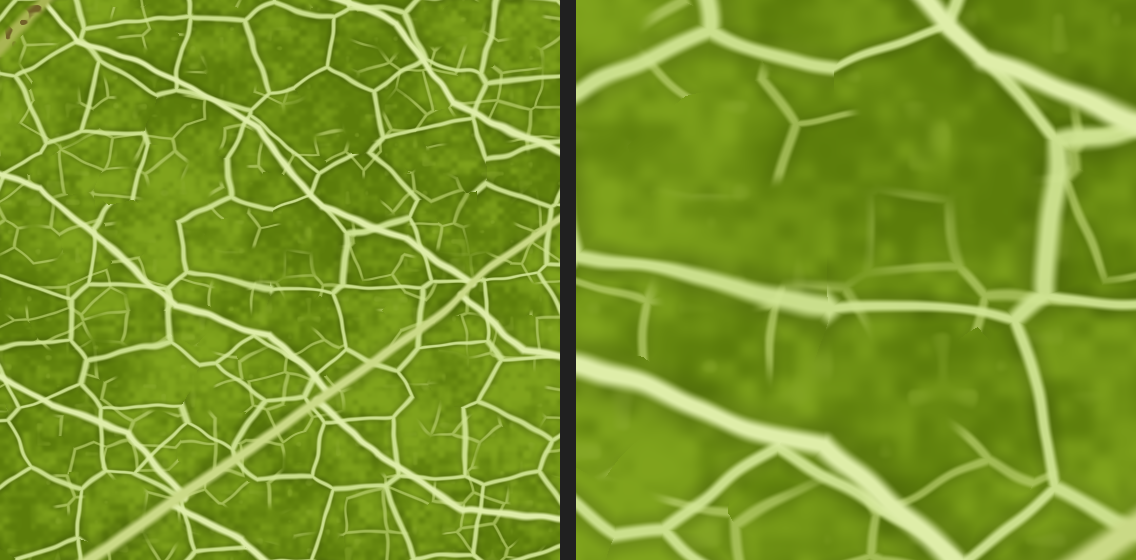
Left, the full canvas; right, a detail of the centre.
Reproduce this texture procedurally as a three.js fragment shader.

```glsl
// Backlit green leaf: pale midrib, zigzag side veins and a fine net of veinlets
varying vec2 vUv;

float hash(vec2 p) {
  return fract(sin(dot(p, vec2(127.1, 311.7))) * 43758.5453);
}

vec2 hash2(vec2 p) {
  return vec2(hash(p), hash(p + 37.3));
}

float noise(vec2 p) {
  vec2 i = floor(p), f = fract(p);
  f = f * f * (3.0 - 2.0 * f);
  return mix(mix(hash(i), hash(i + vec2(1, 0)), f.x),
             mix(hash(i + vec2(0, 1)), hash(i + vec2(1, 1)), f.x), f.y);
}

float segmentDistance(vec2 p, vec2 a, vec2 b) {
  vec2 ab = b - a;
  return length(p - a - ab * clamp(dot(p - a, ab) / dot(ab, ab), 0.0, 1.0));
}

// x: soft vein line, y: wide halo around it
vec2 vein(float d, float halfWidth) {
  return vec2(1.0 - smoothstep(halfWidth * 0.3, halfWidth * 1.55, d),
              1.0 - smoothstep(halfWidth, halfWidth * 4.0, d));
}

// Voronoi borders, each with its own width; a share of them is left out
vec2 veinNet(vec2 p, float scale, float thin, float thick, float dropped) {
  vec2 g = p * scale, cell = floor(g), nearest = vec2(0.0), id = cell;
  float best = 9.0;
  for (int j = -1; j <= 1; j++) {
    for (int i = -1; i <= 1; i++) {
      vec2 c = cell + vec2(i, j);
      vec2 r = c + 0.1 + 0.8 * hash2(c) - g;
      if (dot(r, r) < best) {
        best = dot(r, r);
        nearest = r;
        id = c;
      }
    }
  }
  vec2 net = vec2(0.0);
  for (int j = -2; j <= 2; j++) {
    for (int i = -2; i <= 2; i++) {
      vec2 c = cell + vec2(i, j);
      vec2 r = c + 0.1 + 0.8 * hash2(c) - g;
      vec2 between = r - nearest;
      if (dot(between, between) > 0.0001) {
        float d = dot(0.5 * (r + nearest), normalize(between)) / scale;
        float pick = hash(c + id + 5.7);
        net = max(net, vein(d, mix(thin, thick, pick)) * step(dropped, pick));
      }
    }
  }
  return net;
}

float midribHeight(float x) {
  return 0.7 * x - 0.113 + 0.025 * smoothstep(0.78, 0.88, x);
}

// Side veins leave the midrib on both sides and bend at each step
vec2 sideVeins(vec2 p) {
  vec2 veins = vec2(0.0);
  for (int i = 0; i < 8; i++) {
    float side = mod(float(i), 2.0), row = floor(float(i) / 2.0);
    float x = 0.325 + 0.26 * row - 0.02 * side;
    vec2 a = vec2(x, midribHeight(x));
    for (int j = 0; j < 6; j++) {
      float s = float(j);
      float angle = mix(2.55 + 0.32 * sin(s * 2.1 - 1.2 + row * 0.6),
                        -0.42 - 0.35 * sin(s * 1.7 + row), side);
      vec2 b = a + (0.14 + 0.05 * hash(vec2(s, row))) * vec2(cos(angle), sin(angle));
      veins = max(veins, vein(segmentDistance(p, a, b), 0.0068 - 0.0004 * s));
      a = b;
    }
  }
  return veins;
}

void main() {
  // Slight wander so that no vein runs quite straight
  vec2 p = vUv;
  p += 0.016 * (vec2(noise(vUv * 9.0), noise(vUv * 9.0 + 40.0)) - 0.5);
  p += 0.006 * (vec2(noise(vUv * 32.0), noise(vUv * 32.0 + 70.0)) - 0.5);

  // Mottled tissue
  float mottle = 0.35 * noise(vUv * 6.0) + 0.35 * noise(vUv * 24.0 + 9.0)
               + 0.3 * noise(vUv * 85.0);
  vec3 color = mix(vec3(0.36, 0.49, 0.04), vec3(0.50, 0.64, 0.11),
                   smoothstep(0.2, 0.8, mottle));
  float fleck = smoothstep(0.8, 0.98, noise(vUv * 58.0 + 20.0));
  color = mix(color, vec3(0.56, 0.68, 0.2), 0.4 * fleck);

  // Vein orders from fine to coarse
  vec2 q = p * vec2(0.86, 1.0);
  float broken = smoothstep(0.42, 0.62, noise(vUv * 17.0 + 3.0));
  vec2 twigs = veinNet(q + 3.4, 18.0, 0.0016, 0.0031, 0.3) * broken;
  vec2 net = veinNet(q + 1.7, 8.2, 0.0024, 0.0053, 0.1);
  vec2 sides = sideVeins(p);
  float ribDistance = abs(vUv.y - midribHeight(vUv.x) + 0.3 * (p.x - vUv.x)) * 0.82;
  vec2 rib = vein(ribDistance, mix(0.0125, 0.0065, vUv.x));

  // Dark rims beside the veins, then the pale veins
  color *= 1.0 - 0.13 * max(max(net.y, sides.y), max(rib.y, 0.5 * twigs.y));
  color = mix(color, vec3(0.72, 0.81, 0.42), 0.72 * twigs.x);
  color = mix(color, vec3(0.82, 0.90, 0.58), 0.93 * net.x);
  color = mix(color, vec3(0.87, 0.93, 0.66), sides.x);
  color = mix(color, vec3(0.79, 0.85, 0.52), rib.x);

  // Dull stalk with brown specks across the upper left corner
  float stalk = vein(abs(p.y - 0.92 - 0.95 * p.x) * 0.72, 0.013).x;
  color = mix(color, vec3(0.66, 0.71, 0.32), stalk);
  float speck = smoothstep(0.72, 0.85, noise(vUv * 75.0));
  color = mix(color, vec3(0.35, 0.25, 0.08), 0.7 * speck * stalk);

  gl_FragColor = vec4(color, 1.0);
}
```
